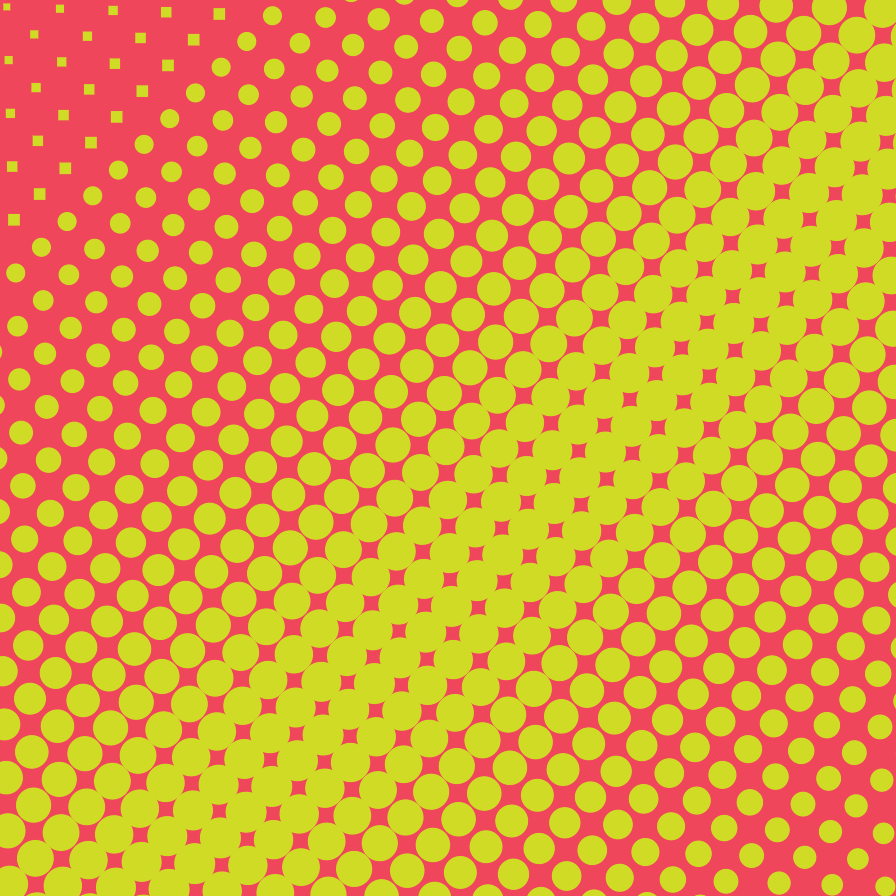
Reproduce this pattern procedurally as a WebGL 2 fragment shader.

```glsl
#version 300 es
precision highp float;
// Diagonal halftone: lime dots on coral sit on a slanted lattice and swell
// towards one bright diagonal band, where they merge and leave small stars.
// Each pixel takes the nearest dot edge among the neighbouring lattice cells.

uniform vec2 u_resolution;
out vec4 fragColor;

float boxDistance(vec2 p, float halfSide) {
    vec2 d = abs(p) - halfSide;
    return length(max(d, 0.0)) + min(max(d.x, d.y), 0.0);
}

// Dot size depends only on the row, so it is constant along the band.
float dotDistance(vec2 p, float row) {
    // The faintest rows are small upright squares.
    if (row < 0.5) return boxDistance(p, max(0.0065 + 0.00065 * row, 0.0));
    return length(p) - (0.02305 - 0.0009 * abs(row - 14.8));
}

void main() {
    vec2 p = gl_FragCoord.xy / u_resolution;

    // Columns: step across the band, then step along it.
    mat2 lattice = mat2(0.03064, -0.03068, 0.02865, 0.02871);
    vec2 local = p - vec2(0.2448, 0.9844);
    vec2 cell = floor(inverse(lattice) * local + 0.5);

    // Union of the surrounding dots.
    float edge = 1.0;
    for (int j = -1; j <= 1; j++) {
        for (int i = -1; i <= 1; i++) {
            vec2 id = cell + vec2(i, j);
            edge = min(edge, dotDistance(local - lattice * id, id.x));
        }
    }

    // Smooth edge about one pixel wide.
    float pixel = 1.0 / min(u_resolution.x, u_resolution.y);
    float ink = 1.0 - smoothstep(-0.6 * pixel, 0.6 * pixel, edge);
    vec3 coral = vec3(0.94, 0.275, 0.36);
    vec3 lime = vec3(0.81, 0.86, 0.145);
    fragColor = vec4(mix(coral, lime, ink), 1.0);
}
```
